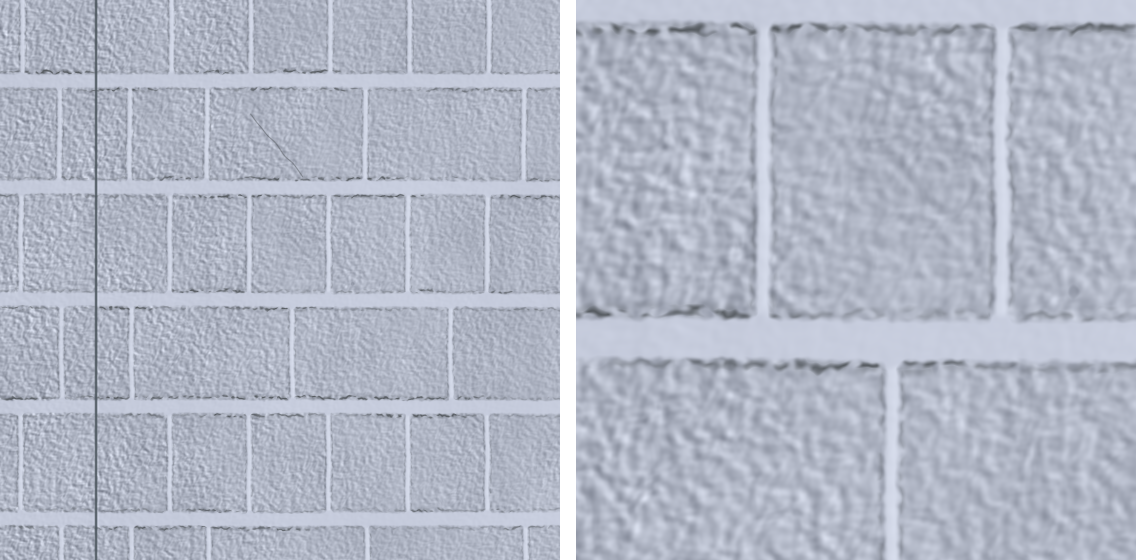
Left: the whole. Right: its middle third, enlarged.
Give the GLSL for this texture, as a Shadertoy shader.

```glsl
// Painted block wall: pale raised mortar, rough embossed bricks and one thin dark cable.

const vec3 BRICK = vec3(0.685, 0.708, 0.766);
const vec3 MORTAR = vec3(0.775, 0.798, 0.863);
const vec3 JOINT = vec3(0.810, 0.833, 0.893);
const vec3 GRIME = vec3(0.32, 0.34, 0.36);
const vec3 CABLE = vec3(0.30, 0.34, 0.37);

const float COURSE = 0.1957;     // height of one row
const float FIRST_BED = 0.073;   // lowest horizontal joint
const float BED_HALF = 0.0125;   // half width of horizontal joints
const float JOINT_HALF = 0.0047; // half width of vertical joints

float hash(vec2 p) {
    vec3 q = fract(p.xyx * 0.1031);
    q += dot(q, q.yzx + 33.33);
    return fract((q.x + q.y) * q.z);
}

float cornerSlope(vec2 cell, vec2 offset) {
    float angle = 6.2832 * hash(cell);
    return dot(vec2(cos(angle), sin(angle)), offset);
}

// Gradient noise, roughly -0.7 to 0.7
float noise(vec2 p) {
    vec2 i = floor(p), f = p - i;
    vec2 u = f * f * f * (f * (f * 6.0 - 15.0) + 10.0);
    vec2 e = vec2(1.0, 0.0);
    float low = mix(cornerSlope(i, f), cornerSlope(i + e, f - e), u.x);
    float high = mix(cornerSlope(i + e.yx, f - e.yx), cornerSlope(i + 1.0, f - 1.0), u.x);
    return mix(low, high, u.y);
}

float plaster(vec2 p) {
    vec2 warped = p + 0.004 * vec2(noise(p * 45.0 + 7.0), noise(p * 45.0 + 31.0));
    return noise(warped * 105.0 + 50.0) + 0.5 * noise(warped * 195.0 + 90.0);
}

// Directional relief lit from the right and slightly above
float relief(vec2 p) {
    vec2 toLight = vec2(0.0021, 0.0013);
    return plaster(p - toLight) - plaster(p + toLight);
}

float nearer(float a, float b) { return abs(a) < abs(b) ? a : b; }

float band(float d, float halfWidth, float soft) {
    return 1.0 - smoothstep(halfWidth - soft, halfWidth + soft, abs(d));
}

// Signed horizontal offset to the closest vertical joint of a row
float jointOffset(float x, float row) {
    bool wide = mod(row, 2.0) > 0.5;
    float pitch = wide ? 0.283 : 0.1417;
    float start = wide ? (mod(row, 4.0) < 2.0 ? 0.520 : 0.371) : 0.304;
    x += 0.004 * (hash(vec2(row + 20.0, 3.0)) - 0.5);
    float d = x - start - pitch * max(round((x - start) / pitch), 0.0);
    if (wide) return nearer(d, nearer(x - 0.108, x - 0.233));
    return nearer(d, x - 0.038);
}

float segmentDistance(vec2 p, vec2 a, vec2 b) {
    vec2 ab = b - a;
    return length(p - a - ab * clamp(dot(p - a, ab) / dot(ab, ab), 0.0, 1.0));
}

// Inner distance of a brick with rounded corners
float brickDistance(vec2 sides, float radius) {
    vec2 q = radius - sides;
    return radius - length(max(q, 0.0)) - min(max(q.x, q.y), 0.0);
}

void mainImage(out vec4 fragColor, in vec2 fragCoord) {
    vec2 p = fragCoord / iResolution.y;
    float soft = max(1.0 / iResolution.y, 0.0012);

    // Rows, with slightly sloping horizontal joints
    float bed = round((p.y - FIRST_BED) / COURSE);
    float slope = 0.006 * (hash(vec2(bed + 9.0, 5.0)) - 0.5);
    float bedY = FIRST_BED + COURSE * bed + 0.005 * mod(bed, 2.0) + slope * (p.x - 0.5);
    float fromBed = p.y - bedY + 0.002 * noise(vec2(p.x * 9.0, bed + 40.5));
    float row = fromBed > 0.0 ? bed : bed - 1.0;
    float fromJoint = jointOffset(p.x + 0.002 * noise(vec2(p.y * 14.0, row + 8.5)), row);

    // Brick mask with a ragged outline
    float ragged = 0.0015 * noise(p * 75.0 + 12.0) + 0.0015 * noise(p * 160.0);
    vec2 sides = vec2(abs(fromJoint) - JOINT_HALF, abs(fromBed) - BED_HALF) + ragged;
    float inside = brickDistance(sides, 0.006);
    float brick = smoothstep(-0.0015 - soft, soft, inside);

    // Surface colour, tone drift and embossing
    float upright = smoothstep(0.0, 0.006, sides.y);
    float drift = 0.04 * noise(p * 5.0 + 3.0) + 0.035 * noise(p * vec2(34.0, 13.0));
    vec3 color = mix(mix(MORTAR, JOINT, upright) + 0.3 * drift, BRICK + drift, brick);
    float roughness = mix(0.165, 0.095, smoothstep(0.1, 0.8, p.x));
    roughness *= 1.0 + 0.6 * noise(p * 9.0 + 70.0);
    color += relief(p) * roughness * mix(0.12, 1.0, brick);
    color += 0.02 * (min(p.x, 0.6) - 0.4);

    // Rounded profile of the vertical joints: dark left, bright right
    color -= 0.06 * band(fromJoint + JOINT_HALF, 0.0015, 0.002) * upright;
    color += 0.02 * band(fromJoint - 0.0015, 0.0015, 0.002) * upright;

    // Broken grime along the beds, fine shadow beside the joints
    float edge = 2.0 * bed + step(0.0, fromBed);
    float patches = smoothstep(-0.1, 0.3, noise(vec2(p.x * 7.0, edge * 3.7 + 60.3)));
    float grain = smoothstep(-0.3, 0.2, noise(p * vec2(110.0, 130.0) + 25.0));
    float wobble = 0.005 * noise(vec2(p.x * 60.0, edge + 15.5)) + 0.003 * noise(p * 120.0 + 5.0);
    float grime = band(sides.y - 0.003 - wobble, 0.0019, 0.0022) * (0.3 + 0.65 * patches) * grain;
    grime = max(grime, 0.35 * patches * grain * band(sides.y - 0.004, 0.003, 0.004));
    float sideShadow = 0.32 * band(sides.x - 0.0015, 0.001, 0.002) * grain;
    color = mix(color, GRIME, brick * max(grime, sideShadow));

    // Sparse dark pits
    float pits = smoothstep(0.45, 0.65, noise(p * vec2(85.0, 70.0) + 140.0));
    color -= 0.08 * pits * brick;

    // Hairline crack
    float crack = segmentDistance(p + 0.003 * noise(p * 30.0), vec2(0.447, 0.795), vec2(0.541, 0.686));
    color = mix(color, GRIME, 0.6 * brick * band(crack, 0.0009, soft));

    // Vertical cable with a lit right side
    float cableX = p.x - 0.1715;
    color += 0.04 * band(cableX - 0.004, 0.001, soft);
    color = mix(color, CABLE, 0.95 * band(cableX, 0.002, soft));

    fragColor = vec4(clamp(color, 0.0, 1.0), 1.0);
}
```
